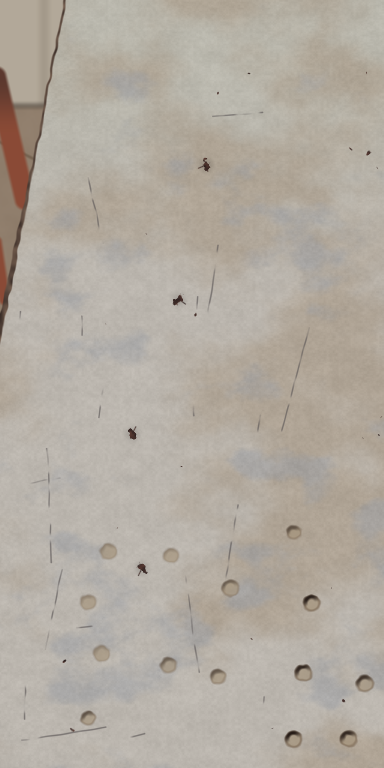
Reproduce this texture procedurally as a Shadertoy shader.

```glsl
float hash(vec2 p) {
    return fract(sin(dot(p, vec2(127.1, 311.7))) * 43758.5453);
}

float noise(vec2 p) {
    vec2 i = floor(p), f = fract(p);
    f = f * f * (3.0 - 2.0 * f);
    return mix(mix(hash(i), hash(i + vec2(1, 0)), f.x),
               mix(hash(i + vec2(0, 1)), hash(i + vec2(1, 1)), f.x), f.y);
}

float fbm(vec2 p) {
    float sum = 0.0, amp = 0.5;
    for (int i = 0; i < 5; i++) {
        sum += amp * noise(p);
        p = mat2(1.6, 1.2, -1.2, 1.6) * p + 7.3;
        amp *= 0.5;
    }
    return sum;
}

float segment(vec2 p, vec2 a, vec2 b) {
    vec2 d = b - a;
    return length(p - a - d * clamp(dot(p - a, d) / dot(d, d), 0.0, 1.0));
}

// Worn paper: warm stains, bluish scuffs and fine fibres
vec3 paper(vec2 p) {
    vec3 col = mix(vec3(0.733, 0.712, 0.682), vec3(0.725, 0.717, 0.676), smoothstep(1.2, 1.9, p.y));
    float side = 0.12 * smoothstep(0.3, 0.9, p.x) * smoothstep(1.8, 1.2, p.y);
    float stain = smoothstep(0.43, 0.75, fbm(p * vec2(3.5, 5.0) + 3.0) + side);
    col = mix(col, vec3(0.665, 0.61, 0.54), 0.7 * stain);
    float scuff = smoothstep(0.56, 0.76, fbm(p * vec2(6.0, 9.0) + 31.0));
    col = mix(col, vec3(0.61, 0.62, 0.64), 0.55 * scuff);
    col += 0.05 * (fbm(p * vec2(18.0, 28.0)) - 0.48);
    return col + 0.03 * (noise(p * 130.0) - 0.5) + 0.015 * (hash(floor(p * 256.0)) - 0.5);
}

// Round dents, denser near the bottom right, shaded on the upper rim
vec3 addDents(vec3 col, vec2 p, float px) {
    vec2 cell = floor(p / 0.17);
    for (int k = 0; k < 9; k++) {
        vec2 id = cell + vec2(k % 3, k / 3) - 1.0;
        vec2 c = (id + 0.2 + 0.6 * vec2(hash(id), hash(id + 17.0))) * 0.17;
        float chance = 0.72 - 0.75 * c.y + 0.25 * c.x;
        if (c.y > 0.75 || c.x < 0.17 || hash(id + 41.0) > chance) continue;
        vec2 q = (p - c) * vec2(1.0, 1.05);
        float r = 0.017 + 0.004 * hash(id + 5.0);
        float d = length(q) - r + 0.004 * (noise(p * 90.0) - 0.5);
        float depth = clamp(0.2 + 0.9 * c.x - 0.5 * c.y + 0.5 * (hash(id + 9.0) - 0.5), 0.15, 1.0);
        float rim = smoothstep(0.006, 0.0, abs(d));
        float shade = smoothstep(-0.3, 1.0, dot(normalize(q + 1e-5), vec2(-0.45, 0.9)));
        col = mix(col, vec3(0.64, 0.57, 0.47), 0.65 * smoothstep(px, -px, d));
        col = mix(col, vec3(0.45, 0.37, 0.29), 0.45 * rim * (0.3 + depth));
        col = mix(col, vec3(0.15, 0.11, 0.09), depth * shade * smoothstep(0.009, 0.001, abs(d + 0.003)));
    }
    return col;
}

// Thin scratches, mostly steep
vec3 addScratches(vec3 col, vec2 p) {
    for (int i = 0; i < 20; i++) {
        vec2 s = vec2(float(i), 3.0);
        vec2 a = vec2(0.05 + 0.8 * pow(hash(s), 1.5), 2.0 * pow(hash(s + 20.0), 1.3));
        float angle = i % 4 == 0 ? 0.3 * hash(s + 6.0) : 1.3 + 0.5 * hash(s + 6.0);
        float size = 0.03 + 0.27 * pow(hash(s + 8.0), 3.0);
        vec2 b = a + size * vec2(cos(angle), sin(angle));
        float d = segment(p + 0.004 * (noise(p * 25.0) - 0.5), a, b);
        float wear = smoothstep(0.2, 0.7, noise(p * 45.0 + s));
        col = mix(col, vec3(0.36, 0.34, 0.34), 0.65 * wear * smoothstep(0.0038, 0.0, d));
    }
    return col;
}

// Four ragged dark flecks with legs, then tiny specks
vec3 addFlecks(vec3 col, vec2 p, float px) {
    for (int i = 0; i < 24; i++) {
        float n = float(i);
        vec2 s = vec2(n, 57.0);
        bool large = i < 4;
        vec2 c = large ? vec2(0.37 + 0.024 * n * n - 0.05 * mod(n, 2.0), 0.52 + 0.35 * n)
                       : vec2(0.1 + 0.9 * hash(s), 2.0 * hash(s + 4.0));
        float r = large ? 0.011 : 0.001 + 0.004 * pow(hash(s + 2.0), 2.0);
        vec2 q = p - c;
        float tilt = 6.28 * hash(s + 11.0);
        q = mat2(cos(tilt), sin(tilt), -sin(tilt), cos(tilt)) * q;
        float d = length(q * vec2(0.8, 1.5)) - r + r * 1.3 * (noise(q * 170.0 + n) - 0.5);
        if (large) {
            float leg = segment(q, vec2(0), vec2(0.008, -0.019)) - 0.001;
            d = min(d, leg);
            col *= 1.0 - 0.12 * smoothstep(0.03, 0.0, length(q));
        }
        vec3 ink = mix(vec3(0.12, 0.08, 0.08), vec3(0.32, 0.19, 0.16), noise(p * 150.0));
        col = mix(col, ink, 0.92 * smoothstep(px, -px, d));
    }
    return col;
}

// Blurred wall, floor tiles and red stool legs beyond the board
vec3 room(vec2 p) {
    vec3 wall = vec3(0.70, 0.66, 0.60) - 0.06 * smoothstep(0.025, 0.0, abs(p.x - 0.115));
    vec3 tile = vec3(0.56, 0.49, 0.42) + 0.05 * (fbm(p * 15.0) - 0.5);
    tile -= 0.1 * smoothstep(0.008, 0.0, abs(p.y - 1.63 + 0.5 * p.x));
    vec3 col = mix(tile, wall, smoothstep(1.715, 1.735, p.y));
    col *= 1.0 - 0.25 * smoothstep(0.015, 0.0, abs(p.y - 1.725));
    float leg = min(segment(p, vec2(-0.01, 1.80), vec2(0.065, 1.48)) - 0.026,
                    segment(p, vec2(-0.01, 1.37), vec2(0.012, 1.22)) - 0.014);
    vec3 red = mix(vec3(0.54, 0.29, 0.21), vec3(0.36, 0.22, 0.18), smoothstep(1.65, 1.8, p.y));
    return mix(col, red, smoothstep(0.006, -0.006, leg));
}

void mainImage(out vec4 fragColor, in vec2 fragCoord) {
    vec2 p = fragCoord / iResolution.y * 2.0;
    float px = 1.0 / iResolution.x;

    vec3 col = addDents(paper(p), p, px);
    col = addFlecks(addScratches(col, p), p, px);

    // Slanted board edge with a chipped dark rim
    float edge = p.x - 0.191 * (p.y - 1.1) + 0.006 * (noise(p * 40.0) - 0.5);
    float rimWidth = 0.006 + 0.009 * smoothstep(1.6, 1.2, p.y);
    vec3 rim = mix(vec3(0.22, 0.17, 0.15), vec3(0.46, 0.37, 0.31), noise(p * 60.0));
    col = mix(rim, col, smoothstep(-px, px, edge));
    col = mix(room(p), col, smoothstep(-px, px, edge + rimWidth));
    fragColor = vec4(col, 1.0);
}
```
